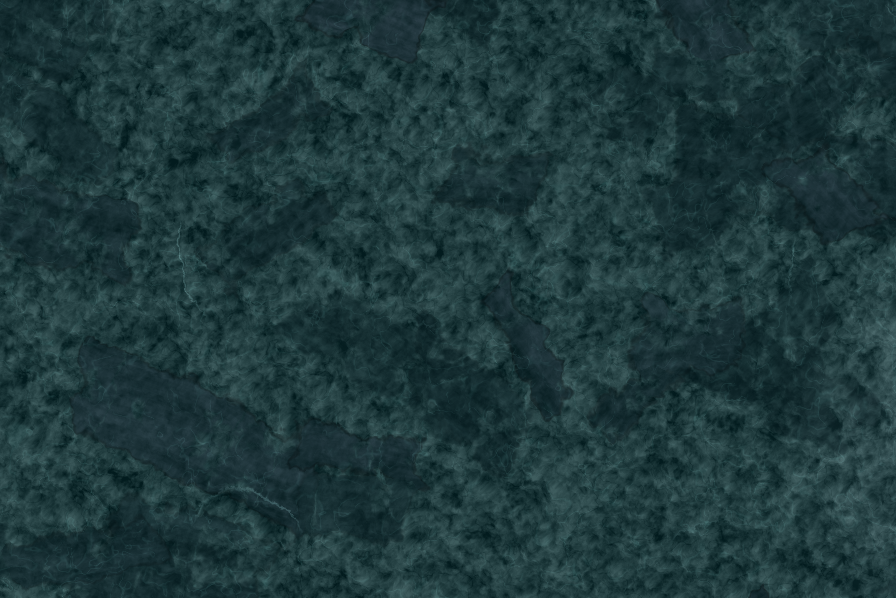
This texture is drawn by a WebGL 2 fragment shader. Its source:

```glsl
#version 300 es
precision highp float;
// Dark green brecciated marble: mottled teal ground, striated slate shards, fine veins.
uniform vec2 u_resolution;
out vec4 fragColor;

float hash(vec2 p) {
  vec3 q = fract(vec3(p.xyx) * 0.1031);
  q += dot(q, q.yzx + 33.33);
  return fract((q.x + q.y) * q.z);
}

float noise(vec2 p) {
  vec2 cell = floor(p), f = fract(p);
  f = f * f * (3.0 - 2.0 * f);
  return mix(mix(hash(cell), hash(cell + vec2(1, 0)), f.x),
             mix(hash(cell + vec2(0, 1)), hash(cell + vec2(1, 1)), f.x), f.y);
}

float fbm(vec2 p) {
  float sum = 0.0, amplitude = 0.46;
  for (int i = 0; i < 4; i++) {
    sum += amplitude * noise(p);
    p = mat2(1.6, 1.2, -1.2, 1.6) * p + 17.3;
    amplitude *= 0.6;
  }
  return sum;
}

// Thin line along the middle level of a noise field.
float vein(float field, float width) {
  return 1.0 - smoothstep(0.0, width, abs(field - 0.5));
}

// Closest shard on a jittered grid: local position, signed distance, seed.
vec4 nearestShard(vec2 p, float size, float fill, float turn) {
  vec4 best = vec4(0.0, 0.0, 1.0, 0.0);
  for (int j = -1; j <= 1; j++) {
    for (int i = -1; i <= 1; i++) {
      vec2 cell = floor(p / size) + vec2(i, j);
      float seed = hash(cell + 71.7);
      if (seed > fill) continue;
      vec2 jitter = vec2(hash(cell + 13.1), hash(cell + 29.6));
      vec2 shape = vec2(hash(cell + 43.9), hash(cell + 58.2));
      float angle = -0.32 + turn * (hash(cell + 87.4) - 0.5);
      vec2 axis = vec2(cos(angle), sin(angle));
      vec2 offset = p - (cell + 0.2 + 0.6 * jitter) * size;
      vec2 q = vec2(dot(offset, axis), dot(offset, vec2(-axis.y, axis.x)));
      vec2 edge = abs(q + vec2(q.y * (shape.x - 0.5), 0.0))
                - size * mix(vec2(0.34, 0.15), vec2(0.7, 0.33), shape);
      float d = max(edge.x, edge.y);
      if (d < best.z) best = vec4(q, d, seed / fill);
    }
  }
  return best;
}

// Lays one shard, with its bedding and cross fractures, over the ground.
vec3 layShard(vec3 ground, vec4 shard, float ragged, float grain, float pixel) {
  vec2 q = shard.xy + shard.w * 9.0;
  q.y += 0.02 * (noise(q * 7.0) - 0.5);
  float bedding = 0.4 * noise(q * vec2(4.0, 34.0)) + 0.6 * fbm(q * vec2(9.0, 80.0));
  float tone = 0.42 + 1.6 * (bedding - 0.5) + 1.0 * (grain - 0.5) + 0.35 * (shard.w - 0.5);
  vec3 pale = mix(vec3(0.12, 0.23, 0.24), vec3(0.15, 0.225, 0.26), shard.w);
  vec3 slate = mix(vec3(0.04, 0.125, 0.14), pale, clamp(tone, -0.2, 1.2));
  float d = shard.z + 0.06 * (ragged - 0.5);
  float blur = 0.004 + pixel;
  float inside = 1.0 - smoothstep(-blur, blur, d);
  float fracture = vein(noise(q * vec2(14.0, 4.0) + 0.5 * ragged), 0.04);
  float cover = mix(0.7, 0.96, shard.w) * (1.0 - 0.6 * fracture);
  cover *= 1.0 - 0.75 * smoothstep(0.54, 0.68, ragged);
  float rim = 1.0 - smoothstep(0.0, 0.004 + pixel, abs(d));
  return mix(ground, slate, inside * cover) * (1.0 - 0.3 * rim * shard.w);
}

void main() {
  vec2 p = gl_FragCoord.xy / u_resolution.y;
  float pixel = 1.0 / u_resolution.y;
  vec2 bend = vec2(fbm(p * 11.0), fbm(p * 11.0 + 31.0)) - 0.5;
  vec2 warped = p + 0.035 * bend;
  float cloud = noise(p * 4.0 + 5.0);
  float mottle = fbm(warped * 30.0);
  float grain = fbm(p * 82.0 + 2.0 * mottle);
  float ragged = fbm(warped * 22.0 + 47.0);

  // Mottled ground with dark flecks and hairline cracks
  float tone = 0.57 + 0.16 * (cloud - 0.5) + 1.0 * (mottle - 0.5) + 1.45 * (grain - 0.5);
  tone -= 0.2 * vein(fbm(warped * 17.0 + 63.0), 0.025);
  tone -= 0.35 * smoothstep(0.58, 0.74, fbm(warped * 38.0 + 91.0));
  vec3 color = mix(vec3(0.035, 0.135, 0.145), vec3(0.21, 0.325, 0.332), clamp(tone, -0.15, 1.2));

  // Large shards lie mostly along one slope, small ones are tumbled
  vec2 site = p + 0.014 * bend;
  color = layShard(color, nearestShard(site + 2.0, 0.36, 0.55, 0.6), ragged, grain, pixel);
  color = layShard(color, nearestShard(site + 7.0, 0.18, 0.24, 2.4), ragged, grain, pixel);

  // Web of fine veins and a few short pale seams
  float web = vein(fbm(warped * 15.0 + 19.0), 0.018) + 0.8 * vein(noise(warped * 42.0 + mottle), 0.07);
  color += vec3(0.035, 0.055, 0.053) * web * smoothstep(0.38, 0.6, mottle);
  float seam = vein(noise(warped * vec2(5.0, 3.2) + 37.0) + 0.06 * (grain - 0.5), 0.012);
  color += vec3(0.12, 0.15, 0.15) * seam * smoothstep(0.6, 0.8, noise(p * 7.0 + 11.0));

  // Pale bloom towards the lower right edge
  vec2 corner = p - vec2(u_resolution.x * pixel, 0.24);
  float bloom = 1.0 - smoothstep(0.0, 0.34, length(corner * vec2(1.5, 0.8)));
  color += vec3(0.10, 0.10, 0.105) * bloom * (0.1 + mottle);
  fragColor = vec4(clamp(color, 0.0, 1.0), 1.0);
}
```
